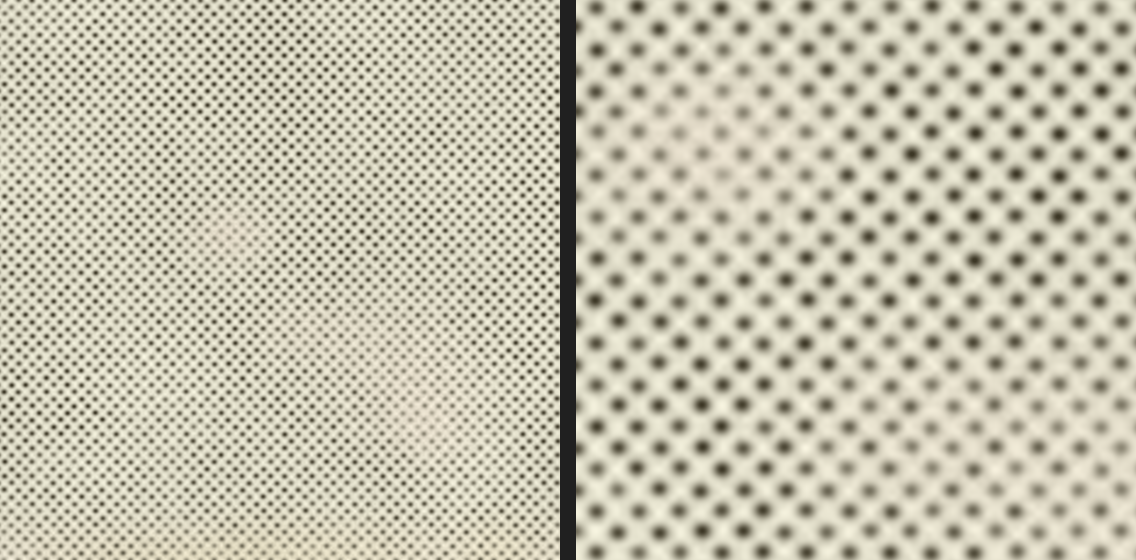
Left: the whole. Right: its middle third, enlarged.
A Shadertoy shader for this texture:

```glsl
// Cream woven cloth with a staggered grid of soft dark holes, unevenly faded.

float hash(vec2 p) {
    p = fract(p * vec2(0.1031, 0.1137));
    p += dot(p, p.yx + 33.33);
    return fract((p.x + p.y) * p.x * 47.0);
}

float noise(vec2 p) {
    vec2 i = floor(p), f = fract(p);
    f = f * f * (3.0 - 2.0 * f);
    return mix(mix(hash(i), hash(i + vec2(1, 0)), f.x),
               mix(hash(i + vec2(0, 1)), hash(i + vec2(1, 1)), f.x), f.y);
}

// Soft elliptical spot, 1 at its centre
float patchAt(vec2 uv, vec2 centre, vec2 radius) {
    vec2 d = (uv - centre) / radius;
    return exp(-dot(d, d));
}

// How faded the cloth is: pale worn patches and a pale lower edge
float fading(vec2 uv) {
    float worn = 0.75 * patchAt(uv, vec2(0.41, 0.58), vec2(0.07, 0.05))
               + 0.60 * patchAt(uv, vec2(0.73, 0.33), vec2(0.13, 0.12))
               + 0.45 * patchAt(uv, vec2(0.55, 0.41), vec2(0.10, 0.06))
               + 0.45 * patchAt(uv, vec2(0.77, 0.23), vec2(0.08, 0.07))
               + 0.50 * smoothstep(0.12, 0.0, uv.y);
    return min(worn, 0.8);
}

// Darkness of the holes near a place on the cloth
float holeStrength(vec2 uv) {
    float cloud = 0.6 * noise(uv * 7.0 + 3.0) + 0.4 * noise(uv * 17.0 + 9.0);
    float dark = 0.12 * patchAt(uv, vec2(0.50, 0.85), vec2(0.14, 0.22))
               + 0.10 * patchAt(uv, vec2(0.95, 0.65), vec2(0.15, 0.30));
    return 0.76 + 0.40 * cloud + dark - 0.55 * fading(uv);
}

void mainImage(out vec4 fragColor, in vec2 fragCoord) {
    vec2 uv = fragCoord / iResolution.xy;
    const float repeats = 40.0;
    vec2 phase = vec2(0.82, 0.5);
    vec2 p = uv * repeats - phase;

    // Two interleaved square grids of holes
    float hole = 0.0;
    for (int k = 0; k < 2; k++) {
        vec2 offset = vec2(0.5 * float(k));
        vec2 id = floor(p - offset + 0.5) + offset;
        vec2 seed = id * 2.0 + 50.0;
        vec2 jitter = vec2(hash(seed), hash(seed + 131.0)) - 0.5;
        vec2 d = (p - id - 0.07 * jitter) * vec2(0.95, 1.05);
        float strength = holeStrength((id + phase) / repeats)
                       + 0.30 * (hash(seed + 257.0) - 0.5);
        hole += clamp(strength, 0.25, 1.15) * exp(-dot(d, d) / 0.041);
    }

    // Cream threads, tinted where worn
    float worn = fading(uv);
    vec3 cream = vec3(0.92, 0.91, 0.83);
    vec3 pinkish = vec3(0.92, 0.88, 0.81);
    vec3 yellowish = vec3(0.91, 0.88, 0.76);
    vec3 thread = mix(cream, pinkish, worn);
    thread = mix(thread, yellowish, 0.7 * smoothstep(0.13, 0.0, uv.y) * noise(uv * 9.0));

    // Raised thread crossings between the holes catch the light
    float crossing = max(0.0, -cos(6.2832 * p.x) * cos(6.2832 * p.y));
    thread += 0.035 * crossing * crossing * noise(p * 2.0 + 80.0);

    // Fine fibre grain and broad soiling
    float grain = noise(uv * 230.0) - 0.5;
    float soil = noise(uv * 6.0 + 20.0) - 0.5;
    thread += 0.06 * grain + 0.03 * soil;

    vec3 shadow = vec3(0.31, 0.29, 0.22);
    vec3 color = mix(thread, shadow, min(hole, 1.12));
    fragColor = vec4(clamp(color, 0.0, 1.0), 1.0);
}
```
